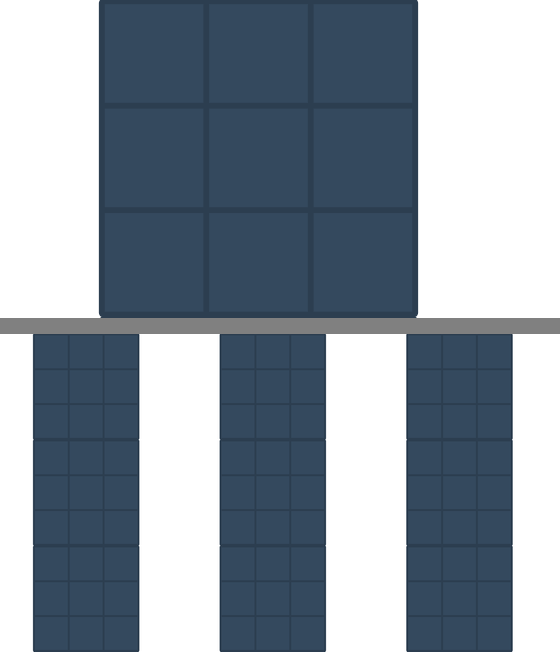
Top: one tile. Bottom: repeated 3 by 3.
Reproduce this pattern procedurally as a Shadertoy shader.

```glsl
// A three by three board of square slate cells on white, framed by darker bars.
// One rounded box makes the frame; a clamped repeat of a square makes the cells.
// Height wraps around the board centre, so stacked copies join without a gap.

float roundedBox(vec2 p, float halfSize, float radius) {
    vec2 d = abs(p) - halfSize + radius;
    return length(max(d, 0.0)) + min(max(d.x, d.y), 0.0) - radius;
}

// Coverage of a shape, smoothed over one pixel
float coverage(float dist) {
    return clamp(0.5 - dist * iResolution.y, 0.0, 1.0);
}

void mainImage(out vec4 fragColor, in vec2 fragCoord) {
    // Board-centred position, in canvas heights
    vec2 uv = fragCoord / iResolution.xy;
    vec2 p = vec2((uv.x - 0.4616) * iResolution.x / iResolution.y,
                  fract(uv.y - 0.5034 + 0.5) - 0.5);

    // Nearest of the nine cells
    float pitch = 0.3284;
    vec2 cell = p - pitch * clamp(floor(p / pitch + 0.5), -1.0, 1.0);

    // White ground, dark frame, lighter cells
    vec3 color = vec3(1.0);
    color = mix(color, vec3(0.173, 0.243, 0.314), coverage(roundedBox(p, 0.502, 0.016)));
    color = mix(color, vec3(0.204, 0.286, 0.369), coverage(roundedBox(cell, 0.155, 0.001)));
    fragColor = vec4(color, 1.0);
}
```
